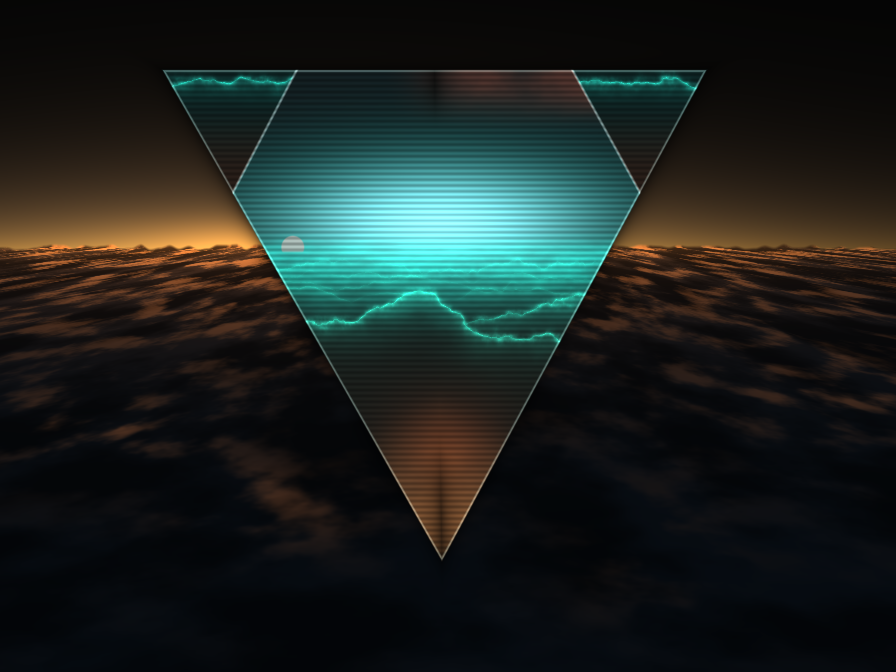
A WebGL 1 fragment shader for this background:

```glsl
precision highp float;
// A dusk sky above a sea of clouds, with an inverted glass triangle in front.
// Clouds are fractal noise in perspective, lit along their upper edges;
// the triangle is a mirrored distance field holding a teal scene with scan lines.

uniform vec2 u_resolution;

#define HORIZON 0.632
#define TRI_TOP 0.896
#define TRI_TIP 0.165
#define TRI_HALF 0.405
#define SCAN_LINES 115.0
#define SCAN_DEPTH 0.30
#define SUN_X -0.20
#define TEAL vec3(0.06, 0.62, 0.56)
#define ICE vec3(0.56, 1.0, 1.04)
#define EMBER vec3(0.62, 0.32, 0.13)
#define NAVY vec3(0.018, 0.034, 0.052)

float hash(vec2 p) {
  vec3 q = fract(vec3(p.xyx) * 0.1031);
  q += dot(q, q.yzx + 33.33);
  return fract((q.x + q.y) * q.z);
}

float noise(vec2 p) {
  vec2 i = floor(p), f = fract(p);
  f = f * f * (3.0 - 2.0 * f);
  float low = mix(hash(i), hash(i + vec2(1.0, 0.0)), f.x);
  float high = mix(hash(i + vec2(0.0, 1.0)), hash(i + 1.0), f.x);
  return mix(low, high, f.y);
}

float fbm(vec2 p) {
  float sum = 0.0, amp = 0.5;
  for (int i = 0; i < 5; i++) {
    sum += amp * noise(p);
    p = mat2(1.6, 1.2, -1.2, 1.6) * p + 7.3;
    amp *= 0.5;
  }
  return sum;
}

// Soft bump of the given size, 1 at its centre.
float bump(vec2 offset, vec2 size) {
  vec2 q = offset / size;
  return exp(-dot(q, q));
}

vec3 skyColor(vec2 p) {
  float h = max(p.y - HORIZON, 0.0);
  float spread = mix(0.28, 1.0, exp(-pow((p.x - SUN_X) / 0.65, 2.0)));
  vec3 tint = mix(vec3(0.72, 0.53, 0.36), vec3(1.0, 0.72, 0.35), exp(-h / 0.05));
  vec3 col = vec3(0.012, 0.014, 0.015) + tint * exp(-h / 0.10) * spread * 0.9;
  return col + vec3(0.28, 0.16, 0.04) * bump(p - vec2(-0.27, HORIZON), vec2(0.18, 0.04));
}

vec3 cloudColor(vec2 p) {
  float d = max(HORIZON - p.y, 0.0);
  float z = 1.0 / (d + 0.06);
  vec2 uv = vec2(p.x * z * 2.8 + 40.0, log(z) * 6.5 + 20.0);
  float body = fbm(uv);
  float rim = smoothstep(-0.04, 0.24, body - fbm(uv + vec2(0.1, 0.55)));
  float billow = smoothstep(0.3, 0.7, body);
  float spread = mix(0.5, 1.0, exp(-pow((p.x - SUN_X) / 0.6, 2.0)));

  // Sunlight fades with distance from the horizon, save on a few tall banks.
  float banks = bump(p - vec2(-0.53, 0.36), vec2(0.17, 0.05))
    + bump(p - vec2(-0.25, 0.25), vec2(0.14, 0.06))
    + 0.6 * bump(p - vec2(0.28, 0.17), vec2(0.10, 0.08))
    + 0.7 * bump(p - vec2(0.58, 0.42), vec2(0.17, 0.08));
  float near = exp(-d / 0.10);
  float lit = near * (0.22 + 0.85 * rim + 0.25 * billow) * spread;
  lit += rim * (0.08 * exp(-d / 0.3) + 0.24 * banks) * (0.4 + billow);
  vec3 col = NAVY * (0.6 + 0.7 * billow) + EMBER * lit;
  return col + vec3(0.40, 0.23, 0.07) * exp(-d / 0.018) * spread * (0.5 + 0.5 * rim);
}

// Bright crest at height y with a faint slope glowing beneath it.
float crest(float y, float width) {
  return exp(-abs(y) / width) + 0.30 * exp(-abs(y) / 0.025) * step(y, 0.0);
}

float ridges(vec2 p) {
  float rough = (fbm(p * 28.0 + 9.0) - 0.5) * 0.035;
  float lead = 0.497 + 0.037 * exp(-pow((p.x + 0.04) / 0.07, 2.0))
    + 0.026 * (1.0 - smoothstep(-0.05, 0.06, p.x)) + rough;
  float sum = 0.75 * crest(p.y - lead, 0.0035);
  float branch = 0.510 + 0.25 * p.x - rough;
  sum += 0.6 * crest(p.y - branch, 0.003) * smoothstep(0.01, 0.06, p.x);
  for (int i = 0; i < 4; i++) {
    float k = float(i);
    float wave = fbm(vec2(p.x * (14.0 + 5.0 * k) + k * 17.0, k * 3.7)) - 0.5;
    float y = p.y - (0.563 + 0.014 * k) - wave * 0.04;
    sum += 0.28 * crest(y, 0.003) * noise(vec2(p.x * 16.0, k * 5.0));
  }
  return sum;
}

vec3 glassColor(vec2 p, float side, float corner, float px) {
  float q = abs(side);
  vec3 col = mix(vec3(0.10, 0.11, 0.10), vec3(0.07, 0.11, 0.12), smoothstep(0.4, 0.8, p.y));

  // Rust glow along the top and towards the tip, parted by a dark seam.
  float smoke = fbm(p * vec2(9.0, 14.0) + 3.0);
  float top = smoothstep(0.80, TRI_TOP, p.y) * smoothstep(-0.08, 0.10, side);
  float low = 1.0 - smoothstep(0.24, 0.43, p.y + 0.5 * q);
  col += vec3(0.28, 0.09, 0.05) * top * smoke * 1.4;
  col += vec3(0.16, 0.045, 0.015) * bump(vec2(side - 0.01, p.y - 0.34), vec2(0.09, 0.07));
  col += vec3(0.36, 0.20, 0.09) * low * (0.4 + smoke);
  float ends = max(smoothstep(0.80, 0.88, p.y), 1.0 - smoothstep(0.22, 0.40, p.y));
  col *= 1.0 - 0.6 * ends * exp(-q / 0.016);

  // Light over the horizon, green haze and cloud crests below it.
  float up = p.y - HORIZON;
  float glow = bump(vec2(side, p.y - 0.668), vec2(0.30, up > 0.036 ? 0.105 : 0.075));
  float haze = exp(-pow(up / 0.09, 2.0)) * (1.0 - smoothstep(-0.02, 0.03, up));
  col += TEAL * haze * (0.35 + 0.6 * fbm(p * vec2(22.0, 70.0)));
  col += mix(TEAL, ICE, glow) * glow * 0.98;
  col += vec3(0.12, 0.72, 0.60) * ridges(p) * (1.0 - smoothstep(-0.03, 0.0, up));

  // Small pale half disc on the left.
  vec2 m = p - vec2(-0.231, HORIZON);
  float disc = 1.0 - smoothstep(-px, px, length(m) - 0.017);
  col = mix(col, vec3(0.72, 0.72, 0.70), 0.85 * disc * smoothstep(-0.009, -0.004, m.y));

  // Folded corners with a teal wisp and a thin bright crease.
  vec3 fold = mix(vec3(0.15, 0.11, 0.09), vec3(0.05, 0.13, 0.13), smoothstep(0.73, 0.86, p.y));
  float wisp = p.y - 0.876 - (fbm(p * 24.0) - 0.5) * 0.045;
  fold += vec3(0.08, 0.55, 0.48) * crest(wisp, 0.004) * smoothstep(0.83, 0.87, p.y);
  col = mix(col, fold, smoothstep(-px, px, corner));
  col += vec3(0.38, 0.42, 0.42) * (1.0 - smoothstep(0.0, 1.5 * px + 0.001, abs(corner)));

  float scan = 0.5 + 0.5 * sin(p.y * SCAN_LINES * 6.28318);
  return col * (1.08 - SCAN_DEPTH * scan);
}

void main() {
  float px = 1.0 / u_resolution.y;
  vec2 p = (gl_FragCoord.xy - vec2(0.5 * u_resolution.x, 0.0)) * px;

  vec3 col = mix(cloudColor(p), skyColor(p),
    smoothstep(-0.003, 0.003, p.y - HORIZON - (noise(vec2(p.x * 70.0, 2.0)) - 0.5) * 0.008));

  // Mirrored coordinate about the slightly leaning axis; inside is positive.
  float drop = TRI_TOP - p.y;
  float side = p.x + 0.020 - 0.015 * drop;
  float halfWidth = TRI_HALF * (p.y - TRI_TIP) / (TRI_TOP - TRI_TIP);
  float inside = min((halfWidth - abs(side)) * 0.875, drop);
  float corner = (abs(side) - 0.205 - 0.536 * drop) * 0.88;

  col *= 1.0 - 0.55 * exp(-max(-inside, 0.0) / 0.012);
  vec3 glass = glassColor(p, side, corner, px);
  glass += vec3(0.26, 0.31, 0.30) * (1.0 - smoothstep(0.0, 0.0015 + px, abs(inside - px)));
  col = mix(col, glass, smoothstep(-px, px, inside));
  gl_FragColor = vec4(clamp(col, 0.0, 1.0), 1.0);
}
```
